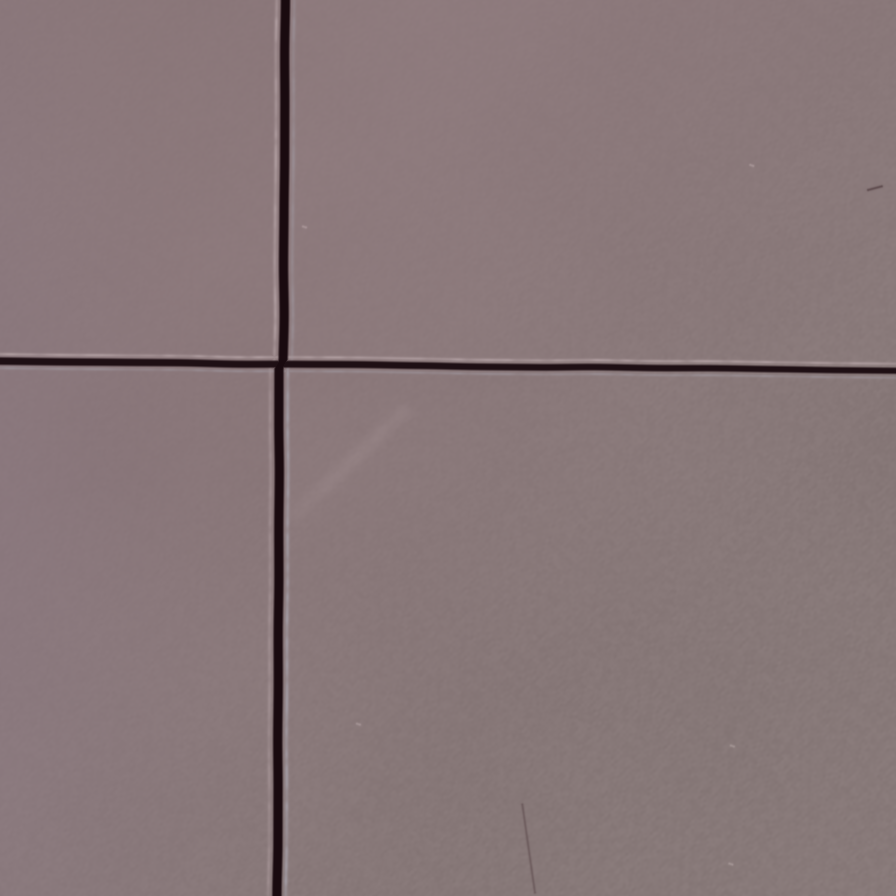
Reproduce this texture procedurally as a WebGL 1 fragment shader.

```glsl
precision highp float;
// Large mauve-grey stone tiles, one joint across and one down per canvas.
// Joints are distances to slightly skewed lines with pale worn rims; the
// tile faces carry soft mottling, fine grain and a few faint scratches.

uniform vec2 u_resolution;

const vec2 TILE_SIZE = vec2(1.0);            // spacing of the joints
const float JOINT_X = 0.3165;                // vertical joint at the crossing
const float JOINT_Y = 0.5935;                // horizontal joint at the crossing
const float ROW_SHIFT = 0.0045;              // sideways step below the crossing
const float TILT_X = 0.004;
const float TILT_Y = -0.0105;
const vec2 JOINT_HALF = vec2(0.0052, 0.0040);
const float JOINT_SOFT = 0.0017;
const float RIM_WIDTH = 0.0021;
const float GRAIN = 0.022;
const float MOTTLE = 0.022;

const vec3 STONE = vec3(0.548, 0.472, 0.482);
const vec3 STONE_VIOLET = vec3(0.546, 0.474, 0.498);
const vec3 STONE_GREY = vec3(0.530, 0.474, 0.472);
const vec3 RIM_WARM = vec3(0.690, 0.620, 0.630);
const vec3 RIM_COOL = vec3(0.620, 0.590, 0.620);
const vec3 GROOVE = vec3(0.100, 0.040, 0.060);
const vec3 SCRATCH_DARK = vec3(0.340, 0.265, 0.275);

float hash(vec2 p) {
  return fract(sin(dot(p, vec2(127.1, 311.7))) * 43758.5453);
}

float noise(vec2 p) {
  vec2 i = floor(p), f = fract(p);
  f = f * f * (3.0 - 2.0 * f);
  return mix(mix(hash(i), hash(i + vec2(1.0, 0.0)), f.x),
             mix(hash(i + vec2(0.0, 1.0)), hash(i + 1.0), f.x), f.y);
}

float fbm(vec2 p) {
  float sum = 0.0, weight = 0.5;
  for (int i = 0; i < 4; i++) {
    sum += weight * noise(p);
    p = p * 2.03 + 17.3;
    weight *= 0.5;
  }
  return sum / 0.9375;
}

// Soft stroke from a to b
float stroke(vec2 p, vec2 a, vec2 b, float width) {
  vec2 along = b - a;
  float t = clamp(dot(p - a, along) / dot(along, along), 0.0, 1.0);
  float d = length(p - a - along * t) / width;
  return exp(-d * d);
}

// Pale line centred at a given offset from a joint
float rim(float d, float offset, float width) {
  float t = (d - offset) / width;
  return exp(-t * t);
}

// Signed distance to the nearest of evenly spaced lines
float repeatLine(float d, float spacing) {
  return (fract(d / spacing + 0.5) - 0.5) * spacing;
}

void main() {
  vec2 uv = gl_FragCoord.xy / u_resolution;
  float pixel = 1.0 / min(u_resolution.x, u_resolution.y);

  // Joint distances: x to the vertical joint, y to the horizontal one
  vec2 wobble = (vec2(noise(vec2(uv.y * 17.0, 3.0)), noise(vec2(uv.x * 15.0, 8.0))) - 0.5) * 0.0012;
  float lineY = JOINT_Y + TILT_Y * (uv.x - JOINT_X) + wobble.y;
  float above = smoothstep(-0.006, 0.006, uv.y - lineY);
  float lineX = JOINT_X + TILT_X * (uv.y - JOINT_Y) - ROW_SHIFT * (1.0 - above) + wobble.x;
  vec2 offset = uv - vec2(lineX, lineY);
  vec2 d = vec2(repeatLine(offset.x, TILE_SIZE.x), repeatLine(offset.y, TILE_SIZE.y));
  vec2 tile = floor(offset / TILE_SIZE);

  // Tile faces: broad tint, mottling and grain that coarsens to the lower right
  float lowerRight = smoothstep(0.5, 1.7, uv.x + 1.0 - uv.y);
  vec3 color = mix(STONE_VIOLET, STONE, smoothstep(0.0, 0.5, uv.x + 0.3 * uv.y));
  color = mix(color, STONE_GREY, lowerRight);
  color += (hash(tile + 5.0) - 0.5) * 0.008;
  color += (fbm(uv * 4.0 + tile * 9.0) - 0.5) * MOTTLE;
  vec2 slanted = vec2(uv.x + uv.y, uv.y - uv.x);
  float grain = 0.6 * noise(slanted * vec2(130.0, 210.0)) + 0.4 * noise(uv * 300.0) - 0.5;
  color += grain * GRAIN * mix(0.5, 1.4, lowerRight);

  // Faint scuff, hairline cracks and specks
  float scuff = stroke(uv, vec2(0.332, 0.427), vec2(0.450, 0.540), 0.009);
  color += 0.026 * scuff * (0.6 + 0.6 * noise(uv * 45.0));
  float crack = stroke(uv, vec2(0.583, 0.102), vec2(0.597, 0.004), 0.0016) * 0.45;
  crack += stroke(uv, vec2(0.969, 0.788), vec2(0.984, 0.792), 0.0016) * 0.75;
  color = mix(color, SCRATCH_DARK, crack);
  vec2 cell = floor(uv * 14.0);
  vec2 speckAt = (cell + 0.2 + 0.6 * vec2(hash(cell), hash(cell + 31.0))) / 14.0;
  float speck = step(0.965, hash(cell + 73.0)) * stroke(uv, speckAt, speckAt + vec2(0.003, -0.001), 0.0016);
  color += 0.09 * speck;

  // Worn rims, chipped along their length
  vec2 chips = vec2(noise(vec2(uv.y * 120.0, 2.0)), noise(vec2(uv.x * 90.0, 6.0)));
  chips = 0.55 + 0.6 * chips;
  float leftRim = rim(d.x, -0.0098, RIM_WIDTH) * mix(0.45, 0.75, above);
  float rightRim = rim(d.x, 0.0098, RIM_WIDTH) * mix(0.9, 0.5, above);
  float topRim = rim(d.y, 0.0078, RIM_WIDTH * 0.85) * 0.75;
  float bottomRim = rim(d.y, -0.0078, RIM_WIDTH * 0.85) * 0.5;
  color = mix(color, RIM_WARM, clamp(max(leftRim * chips.x, topRim * chips.y), 0.0, 1.0));
  color = mix(color, RIM_COOL, clamp(max(rightRim * chips.x, bottomRim * chips.y), 0.0, 1.0));

  // Dark grooves, the horizontal one thinning to the right
  vec2 halfWidth = JOINT_HALF * vec2(1.0, mix(1.05, 0.85, uv.x));
  float soft = max(JOINT_SOFT, pixel);
  vec2 groove = 1.0 - smoothstep(halfWidth - soft, halfWidth + soft, abs(d));
  color = mix(color, GROOVE, max(groove.x, groove.y * 0.96));

  gl_FragColor = vec4(clamp(color, 0.0, 1.0), 1.0);
}
```
